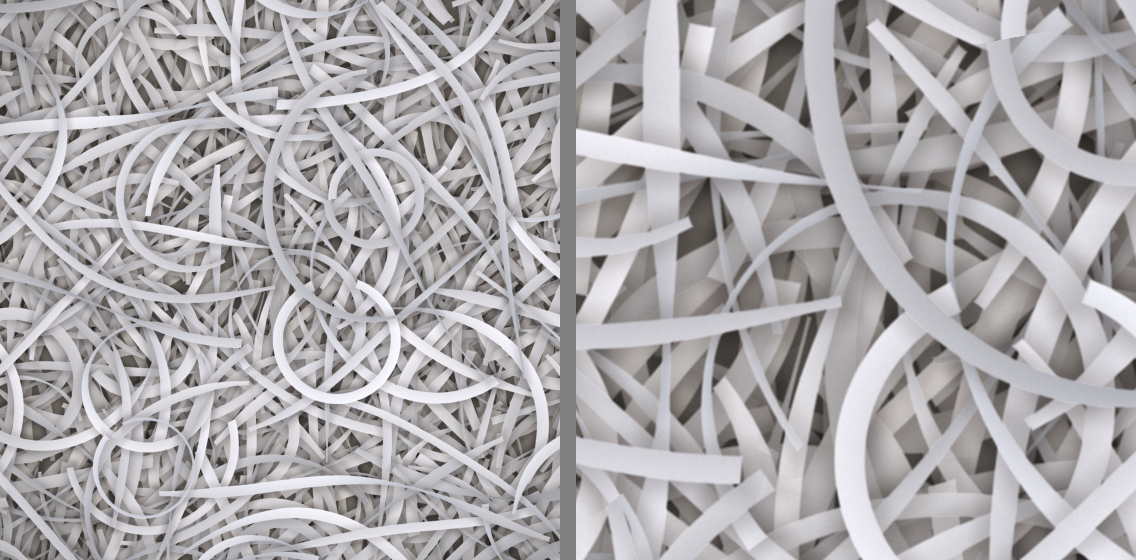
Left, the full canvas; right, a detail of the centre.
Write a Shadertoy shader that draws this texture.

```glsl
// A heap of shredded white paper: curled, twisting strips lying over each other.
// Layers of jittered cells, one bent strip per cell, are blended from front to
// back; every strip also dims what lies below it, so the gaps turn warm and dark.

const int   LAYERS      = 42;
const float FRONT_CELL  = 0.42;    // cell size sets strip length
const float BACK_CELL   = 0.25;
const float MIN_WIDTH   = 0.0068;  // half widths of the strips
const float MAX_WIDTH   = 0.0112;
const float TIGHTEST    = 0.085;   // smallest curl radius
const float WAVE        = 0.016;   // sideways wander of a strip
const float WAVE_RATE   = 10.0;
const float SHADOW_SIZE = 0.018;
const float SHADOW      = 0.15;
const float GRAIN       = 0.012;
const float SOFTNESS    = 0.0012;
const vec3  FRONT_PAPER = vec3(0.875, 0.873, 0.902);
const vec3  BACK_PAPER  = vec3(0.76, 0.74, 0.725);
const vec3  FLOOR_COLOR = vec3(0.50, 0.47, 0.44);
const float PI = 3.14159;

// Integer hash: four values from 0 to 1
vec4 hash4(ivec2 cell, int layer, int salt) {
    uvec4 v = uvec4(uvec2(cell), uint(layer), uint(salt));
    v = v * 1664525u + 1013904223u;
    v.x += v.y * v.w; v.y += v.z * v.x; v.z += v.x * v.y; v.w += v.y * v.z;
    v ^= v >> 16u;
    v.x += v.y * v.w; v.y += v.z * v.x; v.z += v.x * v.y; v.w += v.y * v.z;
    return vec4(v >> 8u) / 16777216.0;
}

// Distance across (x) and position along (y) an arc that starts out along the x axis
vec2 arcCoords(vec2 p, float radius) {
    vec2 fromCenter = p - vec2(0.0, radius);
    return vec2(length(fromCenter) - radius,
                radius * atan(fromCenter.x, -fromCenter.y));
}

// Paper color in rgb, coverage in a; shade receives the shadow cast below
vec4 strip(vec2 p, float halfLength, float depth, vec4 look, vec4 form,
           float soft, out float shade) {
    p.y *= form.x < 0.5 ? -1.0 : 1.0;
    float curl = (0.05 + 0.95 * look.x * look.x) * mix(1.0, 0.5, depth);
    vec2 arc = arcCoords(p, TIGHTEST / curl);
    float phase = 2.0 * PI * form.y;
    float across = arc.x + WAVE * (sin(arc.y * WAVE_RATE + phase) - sin(phase));

    // Twisting narrows the ribbon and turns it away from the light
    float turn = arc.y * mix(1.0, 7.0, form.z) + PI * form.w;
    float facing = smoothstep(0.0, 0.8, abs(cos(turn)));
    float width = mix(MIN_WIDTH, MAX_WIDTH, look.y) * mix(0.22, 1.0, facing);

    // Ends run thin, as if dipping below their neighbors
    float along = abs(arc.y) / halfLength;
    width *= 1.0 - 0.55 * smoothstep(0.65, 1.0, along) * step(0.35, look.w);

    float edge = max(abs(across) - width, abs(arc.y) - halfLength);
    float cover = 1.0 - smoothstep(-soft, soft, edge);
    shade = 1.0 - smoothstep(-0.002, SHADOW_SIZE, edge);

    float tone = mix(0.76, 1.07, 0.5 * look.z + 0.5 * facing);
    tone += 0.03 * clamp(across / width, -1.0, 1.0) + 0.045 * sin(turn * 2.0);
    vec3 paper = mix(FRONT_PAPER, BACK_PAPER, depth);
    paper += vec3(-0.014, 0.0, 0.018) * (1.0 - facing) * (1.0 - depth);
    return vec4(paper * tone, cover);
}

void mainImage(out vec4 fragColor, in vec2 fragCoord) {
    float size = min(iResolution.x, iResolution.y);
    vec2 uv = fragCoord / size;
    float soft = max(0.8 / size, SOFTNESS);

    vec3 color = vec3(0.0);
    float open = 1.0;   // share of the pixel not yet covered
    float light = 1.0;  // light that reaches the current depth

    for (int layer = 0; layer < LAYERS; layer++) {
        if (open < 0.01) break;
        float depth = float(layer) / float(LAYERS - 1);
        float cellSize = mix(FRONT_CELL, BACK_CELL, smoothstep(0.0, 0.4, depth));
        vec2 grid = uv / cellSize + 20.0 + float(layer) * vec2(0.37, 0.61);
        ivec2 home = ivec2(floor(grid));

        for (int j = -1; j <= 1; j++)
        for (int i = -1; i <= 1; i++) {
            ivec2 cell = home + ivec2(i, j);
            vec4 place = hash4(cell, layer, 1);
            vec2 p = (grid - vec2(cell) - place.xy) * cellSize;
            float halfLength = cellSize * mix(0.6, 0.91, place.w);
            if (length(p) > halfLength + SHADOW_SIZE) continue;

            // Deeper strips lean towards upright
            float angle = 1.3 + (place.z - 0.5) * PI * mix(1.0, 0.5, depth);
            vec2 dir = vec2(cos(angle), sin(angle));
            p = vec2(dot(p, dir), dot(p, vec2(-dir.y, dir.x)));

            float shade;
            vec4 paper = strip(p, halfLength, depth, hash4(cell, layer, 2),
                               hash4(cell, layer, 3), soft, shade);
            vec3 lit = paper.rgb * pow(vec3(light), vec3(0.94, 1.0, 1.04));
            color += open * paper.a * lit;
            open *= 1.0 - paper.a;
            light *= 1.0 - SHADOW * shade * (1.0 - paper.a);
        }
    }
    color += open * FLOOR_COLOR * light;

    // Fine paper grain and darker corners
    color += GRAIN * (hash4(ivec2(uv * 512.0), 0, 9).x - 0.5);
    vec2 fromMiddle = abs(fragCoord / iResolution.xy - 0.5) * 2.0;
    color *= 1.0 - 0.15 * smoothstep(0.9, 1.4, length(fromMiddle));
    fragColor = vec4(clamp(color, 0.0, 1.0), 1.0);
}
```
